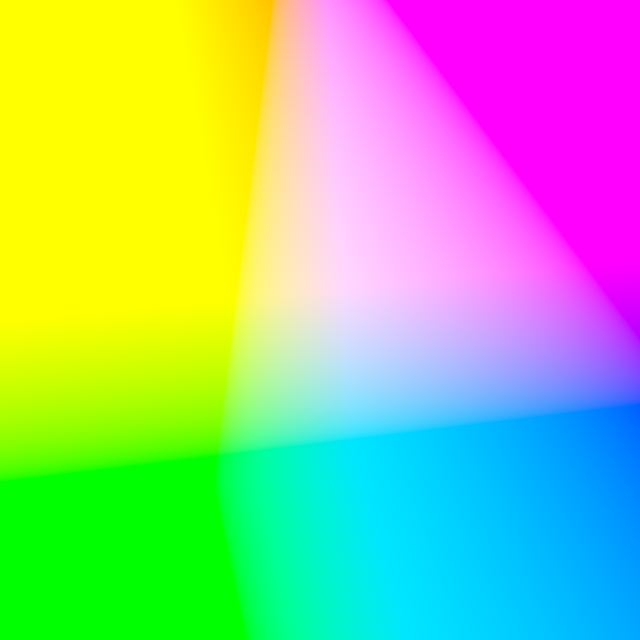
This background is drawn by a three.js fragment shader. Its source:

```glsl
// Three overlapping beams of red, green and blue light that mix additively.
// Each beam fades linearly between a dark line and a full line; the sum of
// the light is then encoded to sRGB, which gives the crisp dark edges.

varying vec2 vUv;

// Lines are (offset, slope). Red lines give a height for each x;
// green and blue lines give an x for each depth below the top edge.
const vec2 RED_DARK = vec2(0.247, 0.121);
const vec2 RED_FULL = vec2(0.499, 0.095);
const vec2 GREEN_DARK = vec2(0.605, 0.748);
const vec2 GREEN_FULL = vec2(0.273, 0.180);
const vec2 BLUE_DARK = vec2(0.426, -0.124);
const vec2 BLUE_FULL = vec2(0.512, 0.059);

// Bends of the blue lines: (depth where it starts, added slope).
const vec2 BLUE_DARK_BEND = vec2(0.755, 0.337);
const vec2 BLUE_FULL_BEND = vec2(0.700, 0.231);
const float BEND_SOFTNESS = 0.02;

float lineAt(vec2 line, float t) {
  return line.x + line.y * t;
}

// Zero before the bend, then a straight slope, with a rounded corner.
float bendAt(vec2 bend, float t) {
  float d = t - bend.x;
  return bend.y * 0.5 * (d + sqrt(d * d + BEND_SOFTNESS * BEND_SOFTNESS));
}

// Linear fade from 0 at dark to 1 at full, in either direction.
float ramp(float dark, float full, float t) {
  return clamp((t - dark) / (full - dark), 0.0, 1.0);
}

vec3 encodeSrgb(vec3 light) {
  vec3 toe = light * 12.92;
  vec3 curve = 1.055 * pow(max(light, vec3(0.0001)), vec3(1.0 / 2.4)) - 0.055;
  return mix(toe, curve, step(vec3(0.0031308), light));
}

void main() {
  float x = vUv.x;
  float depth = 1.0 - vUv.y;

  // Red falls from above
  float red = ramp(lineAt(RED_DARK, x), lineAt(RED_FULL, x), vUv.y);

  // Green spreads from the left in a widening wedge
  float green = ramp(lineAt(GREEN_DARK, depth), lineAt(GREEN_FULL, depth), x);

  // Blue comes from the right, with a fold near the bottom
  float blueDark = lineAt(BLUE_DARK, depth) + bendAt(BLUE_DARK_BEND, depth);
  float blueFull = lineAt(BLUE_FULL, depth) + bendAt(BLUE_FULL_BEND, depth);
  float blue = ramp(blueDark, blueFull, x);

  gl_FragColor = vec4(encodeSrgb(vec3(red, green, blue)), 1.0);
}
```
